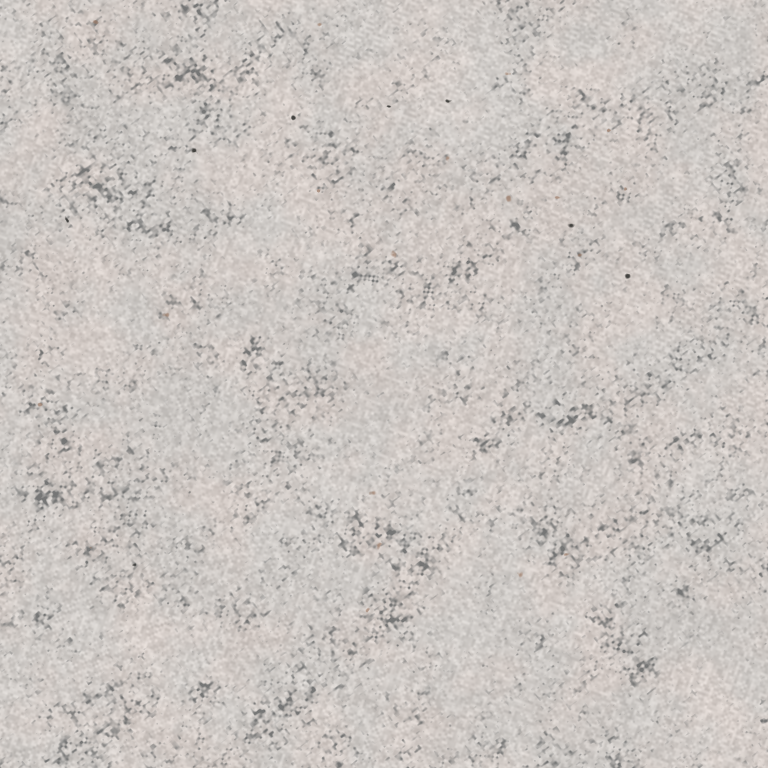
Give the GLSL for this texture, as a WebGL 2 fragment shader.

```glsl
#version 300 es
precision highp float;

uniform vec2 u_resolution;
out vec4 fragColor;

const vec3 WARM_STONE = vec3(0.832, 0.799, 0.780);
const vec3 COOL_STONE = vec3(0.805, 0.790, 0.776);
const vec3 SPECK_COLOR = vec3(0.43, 0.435, 0.435);
const vec3 PIT_COLOR = vec3(0.20, 0.20, 0.19);
const vec3 RUST_COLOR = vec3(0.58, 0.43, 0.34);

const float FINE_FREQ = 275.0;
const float FINE_AMOUNT = 0.125;
const float MEDIUM_FREQ = 135.0;
const float MEDIUM_AMOUNT = 0.055;
const float TONE_FREQ = 12.0;
const float TONE_AMOUNT = 0.04;

const float CLUSTER_FREQ = 22.0;
const float CLUSTER_WEIGHT = 0.75;
const float REGION_WEIGHT = 0.08;
const float SPECK_FREQ = 260.0;
const float SPECK_START = 0.97;
const float SPECK_SOFTNESS = 0.44;
const float SPECK_OPACITY = 0.92;

const float PIT_CELLS = 9.0;
const float PIT_CHANCE = 0.10;
const float PIT_RADIUS = 0.0040;
const float RUST_CELLS = 13.0;
const float RUST_CHANCE = 0.12;
const float RUST_RADIUS = 0.0034;

const mat2 OCTAVE_TURN = mat2(0.8, 0.6, -0.6, 0.8);
const mat2 GRAIN_TURN = mat2(0.94, 0.342, -0.342, 0.94);

float hash(vec2 p) {
    return fract(sin(dot(p, vec2(127.1, 311.7))) * 43758.5453);
}

float valueNoise(vec2 p) {
    vec2 cell = floor(p);
    vec2 f = fract(p);
    f = f * f * (3.0 - 2.0 * f);
    float bottom = mix(hash(cell), hash(cell + vec2(1.0, 0.0)), f.x);
    float top = mix(hash(cell + vec2(0.0, 1.0)), hash(cell + vec2(1.0, 1.0)), f.x);
    return mix(bottom, top, f.y);
}

float fbm(vec2 p) {
    float sum = 0.0;
    float weight = 0.5333;
    for (int i = 0; i < 4; i++) {
        sum += weight * valueNoise(p);
        p = OCTAVE_TURN * p * 2.03 + 17.3;
        weight *= 0.5;
    }
    return sum;
}

// Sparse ragged dots, at most one in each cell
float scatteredDots(vec2 uv, float cells, float chance, float radius, float seed) {
    vec2 cell = floor(uv * cells);
    vec2 key = cell + seed;
    vec2 jitter = vec2(hash(key + 3.1), hash(key + 7.7));
    vec2 offset = uv - (cell + mix(vec2(0.15), vec2(0.85), jitter)) / cells;
    offset.y *= mix(0.8, 1.5, hash(key + 11.9));
    float ragged = (valueNoise(uv * 260.0 + seed) - 0.5) * radius;
    float size = radius * mix(0.55, 1.1, hash(key + 19.3));
    float dist = length(OCTAVE_TURN * offset) + ragged;
    float present = step(hash(key), chance);
    return present * (1.0 - smoothstep(size * 0.3, size * 1.4, dist));
}

// Fine dark grains gathered in loose clusters
float clusteredSpecks(vec2 uv) {
    vec2 turned = uv * OCTAVE_TURN;
    float cluster = fbm(turned * vec2(0.85, 1.15) * CLUSTER_FREQ + 41.0);
    float region = valueNoise(uv * 5.0 + 9.0);
    float grains = 0.65 * valueNoise(turned * vec2(0.95, 1.05) * SPECK_FREQ + 5.0)
                 + 0.35 * valueNoise(GRAIN_TURN * uv * SPECK_FREQ * 0.52 + 63.0);
    float field = grains + CLUSTER_WEIGHT * cluster + REGION_WEIGHT * region;
    float ramp = clamp((field - SPECK_START) / SPECK_SOFTNESS, 0.0, 1.0);
    return ramp * ramp * (1.6 - 0.6 * ramp);
}

void main() {
    vec2 uv = gl_FragCoord.xy / u_resolution.y;

    // Stone body: broad tints and fine grain
    float tone = fbm(uv * TONE_FREQ + 80.0);
    float tint = smoothstep(0.25, 0.75, fbm(uv * TONE_FREQ * 1.4 + 23.0));
    vec3 color = mix(COOL_STONE, WARM_STONE, tint);
    float fine = valueNoise(GRAIN_TURN * uv * FINE_FREQ + 31.0) - 0.5;
    float medium = valueNoise(OCTAVE_TURN * uv * MEDIUM_FREQ + 57.0) - 0.5;
    color += FINE_AMOUNT * fine + MEDIUM_AMOUNT * medium + TONE_AMOUNT * (tone - 0.5);

    // Mineral specks, rust flecks and dark pits
    color = mix(color, SPECK_COLOR, SPECK_OPACITY * clusteredSpecks(uv));
    float rust = scatteredDots(uv, RUST_CELLS, RUST_CHANCE, RUST_RADIUS, 29.0);
    color = mix(color, RUST_COLOR, 0.6 * rust);
    float pit = scatteredDots(uv, PIT_CELLS, PIT_CHANCE, PIT_RADIUS, 71.0);
    color = mix(color, PIT_COLOR, 0.9 * pit);

    fragColor = vec4(clamp(color, 0.0, 1.0), 1.0);
}
```
